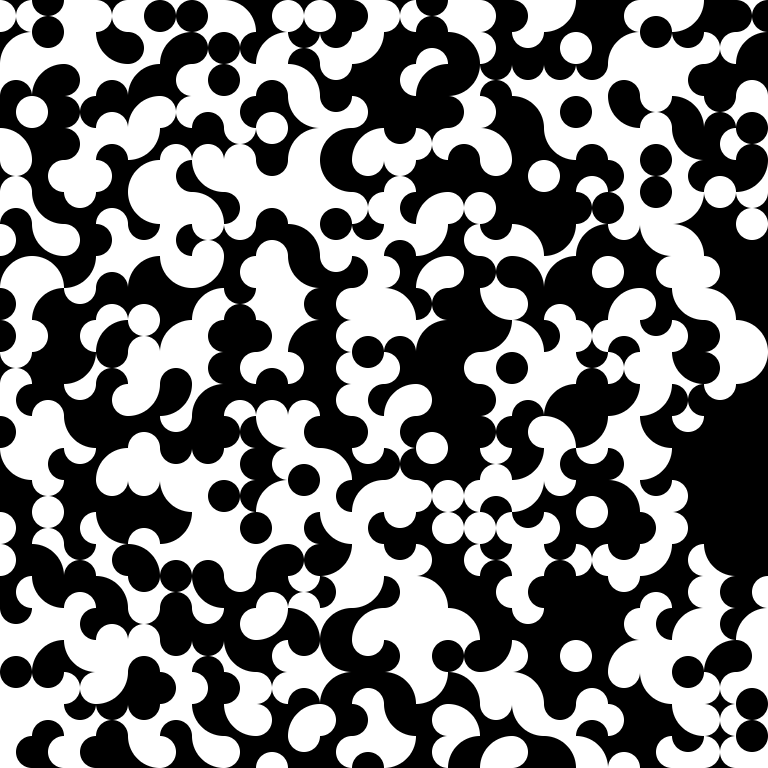
Reproduce this pattern procedurally as a Shadertoy shader.

```glsl
#define TILES 24.0
#define SEED 17u
#define WHITE_CHANCE 0.5
#define INK vec3(0.0)
#define PAPER vec3(1.0)

// Integer hash of a cell and a channel, in 0..1
float hash(ivec2 cell, uint channel) {
    uvec2 c = uvec2(cell + 1024);
    uint h = c.x * 1597334677u ^ c.y * 3812015801u ^ (channel + SEED) * 2798796415u;
    h = (h ^ (h >> 16)) * 2146121005u;
    h = (h ^ (h >> 15)) * 2221713035u;
    h ^= h >> 16;
    return float(h >> 8) / 16777216.0;
}

float coin(ivec2 cell, uint channel) {
    return step(hash(cell, channel), WHITE_CHANCE);
}

float disc(vec2 p, vec2 center, float radius) {
    return length(p - center) - radius;
}

void mainImage(out vec4 fragColor, in vec2 fragCoord) {
    vec2 grid = fragCoord / iResolution.y * TILES;
    float pixel = TILES / iResolution.y;
    ivec2 cell = ivec2(floor(grid));
    vec2 p = fract(grid);

    // Every tile edge has one tone, shared by both of its tiles
    float left = coin(cell, 0u);
    float right = coin(cell + ivec2(1, 0), 0u);
    float bottom = coin(cell, 1u);
    float top = coin(cell + ivec2(0, 1), 1u);
    float whiteEdges = left + right + bottom + top;

    // The rarer tone forms the discs; a tie is settled at random
    float tone = whiteEdges == 2.0 ? step(hash(cell, 2u), 0.5) : step(whiteEdges, 2.0);

    float d = 1.0;
    if (whiteEdges == 2.0 && left != right) {
        // Quarter disc around the corner joining two like edges
        vec2 corner = vec2(left == tone ? 0.0 : 1.0, bottom == tone ? 0.0 : 1.0);
        d = disc(p, corner, 1.0);
    } else {
        // Half discs on the middles of the matching edges
        if (left == tone) d = min(d, disc(p, vec2(0.0, 0.5), 0.5));
        if (right == tone) d = min(d, disc(p, vec2(1.0, 0.5), 0.5));
        if (bottom == tone) d = min(d, disc(p, vec2(0.5, 0.0), 0.5));
        if (top == tone) d = min(d, disc(p, vec2(0.5, 1.0), 0.5));
    }

    float inside = clamp(0.5 - d / pixel, 0.0, 1.0);
    float white = mix(1.0 - tone, tone, inside);
    fragColor = vec4(mix(INK, PAPER, white), 1.0);
}
```
